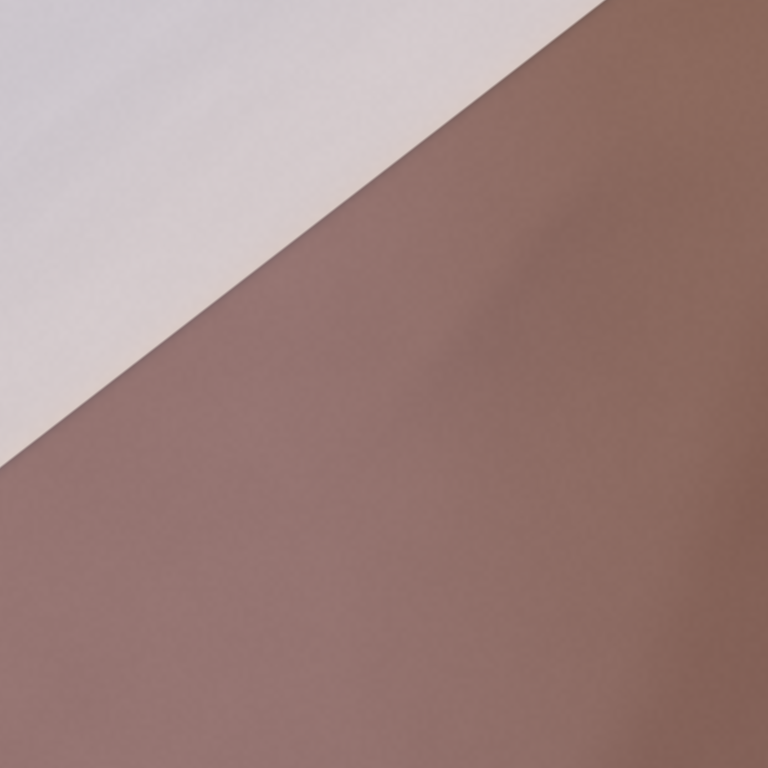
Give the GLSL for this texture, as a Shadertoy shader.

```glsl
// Draws a pale sheet above a diagonal edge over a softly creased brown surface.

const vec2 EDGE_START = vec2(0.0, 0.391);
const vec2 EDGE_END = vec2(0.788, 1.0);
const float EDGE_SOFTNESS = 0.0022;
const float RIM_WIDTH = 0.016;
const float SEAM_WIDTH = 0.005;

const vec3 PALE_FAR = vec3(0.800, 0.775, 0.800);
const vec3 PALE_NEAR = vec3(0.832, 0.792, 0.798);
const vec3 RIM_TINT = vec3(0.020, 0.000, -0.030);
const vec3 BROWN_LEFT = vec3(0.585, 0.455, 0.444);
const vec3 BROWN_RIGHT_LOW = vec3(0.545, 0.412, 0.380);
const vec3 BROWN_RIGHT_HIGH = vec3(0.545, 0.407, 0.358);
const vec3 SEAM_SHADE = vec3(0.105, 0.065, 0.045);
const vec3 CREASE_SHADE = vec3(0.026, 0.022, 0.018);
const vec3 SIDE_SHADE = vec3(0.030, 0.032, 0.036);

const float MOTTLE_AMOUNT = 0.016;
const float GRAIN_AMOUNT = 0.010;

float hash(vec2 p) {
    vec3 q = fract(vec3(p.xyx) * 0.1031);
    q += dot(q, q.yzx + 33.33);
    return fract((q.x + q.y) * q.z);
}

float valueNoise(vec2 p) {
    vec2 cell = floor(p);
    vec2 f = fract(p);
    f = f * f * (3.0 - 2.0 * f);
    float low = mix(hash(cell), hash(cell + vec2(1.0, 0.0)), f.x);
    float high = mix(hash(cell + vec2(0.0, 1.0)), hash(cell + 1.0), f.x);
    return mix(low, high, f.y);
}

float fbm(vec2 p) {
    float sum = 0.0;
    float weight = 0.5;
    for (int i = 0; i < 4; i++) {
        sum += weight * (valueNoise(p) - 0.5);
        p = p * 2.03 + 17.0;
        weight *= 0.5;
    }
    return sum;
}

// Signed distance to the line through a and b, positive on its left.
float lineSide(vec2 p, vec2 a, vec2 b) {
    vec2 dir = normalize(b - a);
    return dot(p - a, vec2(-dir.y, dir.x));
}

vec3 paleSheet(vec2 uv, float d) {
    vec3 color = mix(PALE_NEAR, PALE_FAR, smoothstep(0.02, 0.42, d));
    // Faint streaks run along the edge.
    vec2 dir = normalize(EDGE_END - EDGE_START);
    float streak = fbm(vec2(dot(uv, dir) * 4.0, d * 18.0));
    color += streak * MOTTLE_AMOUNT * 1.4;
    // Warm light gathers along the rim.
    return color + RIM_TINT * exp(-max(d, 0.0) / RIM_WIDTH);
}

vec3 brownSurface(vec2 uv, float d) {
    vec3 right = mix(BROWN_RIGHT_LOW, BROWN_RIGHT_HIGH, uv.y);
    vec3 color = mix(BROWN_LEFT, right, smoothstep(0.30, 0.95, uv.x));

    // Soft diagonal crease, darkest just right of its ridge.
    float crease = -lineSide(uv, vec2(0.52, 0.48), vec2(0.73, 0.74));
    float creaseSpan = smoothstep(0.36, 0.56, uv.y) * (1.0 - smoothstep(0.70, 0.88, uv.y));
    float creaseFade = smoothstep(-0.025, 0.035, crease) * exp(-max(crease, 0.0) * 7.0);
    color -= CREASE_SHADE * creaseFade * creaseSpan;

    // Broad shade turning away at the right side.
    float side = -lineSide(uv, vec2(0.83, 0.17), vec2(0.96, 0.54));
    float sideSpan = 1.0 - smoothstep(0.50, 0.90, uv.y);
    color -= SIDE_SHADE * smoothstep(-0.04, 0.10, side) * sideSpan;

    // Thin contact shadow beneath the sheet.
    float below = max(-d, 0.0);
    color -= SEAM_SHADE * exp(-below / SEAM_WIDTH);
    return color + fbm(uv * 9.0) * MOTTLE_AMOUNT;
}

void mainImage(out vec4 fragColor, in vec2 fragCoord) {
    vec2 uv = fragCoord / iResolution.xy;
    float d = lineSide(uv, EDGE_START, EDGE_END);

    float softness = max(EDGE_SOFTNESS, 0.75 / iResolution.y);
    float sheetMask = smoothstep(-softness, softness, d);
    vec3 color = mix(brownSurface(uv, d), paleSheet(uv, d), sheetMask);

    // Fine grain over both surfaces.
    color += (valueNoise(uv * 150.0) - 0.5) * GRAIN_AMOUNT;
    fragColor = vec4(clamp(color, 0.0, 1.0), 1.0);
}
```
